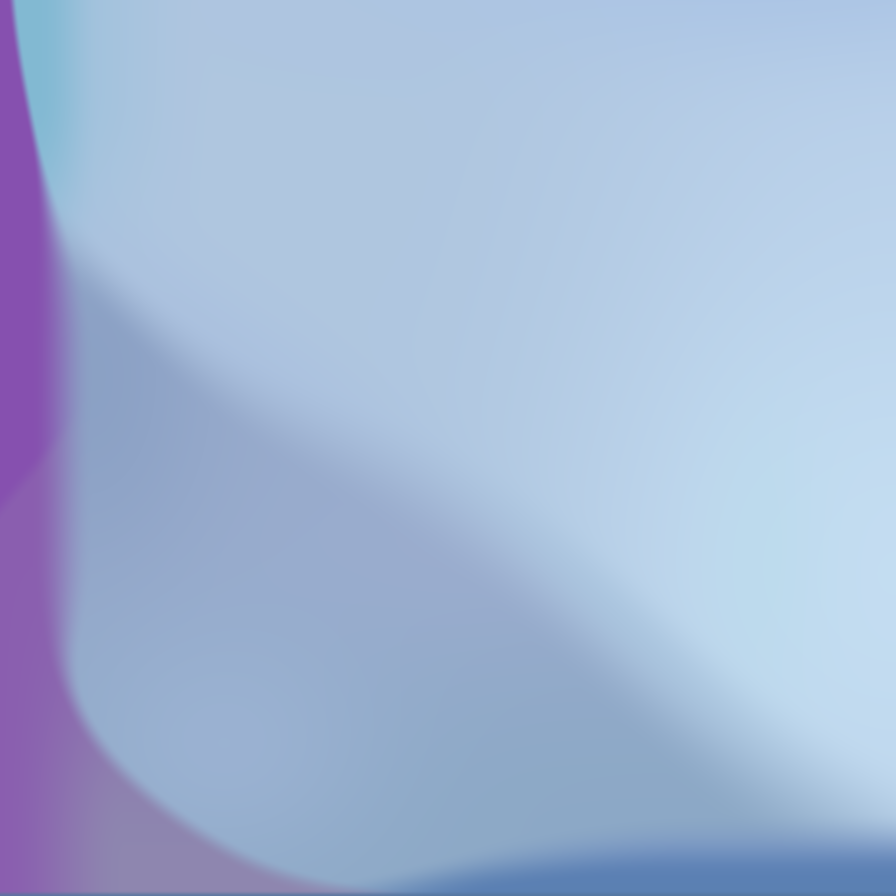
A three.js fragment shader for this background:

```glsl
// Soft abstract backdrop: a pale blue field over a dusky blue wedge,
// framed by a violet ribbon on the left and a deep blue swell below.
// Each layer is a curved edge with its own blur, tinted by broad glows.

varying vec2 vUv;

// Gaussian falloff around a centre, with separate radii per axis.
float glow(vec2 p, vec2 centre, vec2 radius) {
  vec2 q = (p - centre) / radius;
  return exp(-dot(q, q));
}

// 1 below the edge, 0 above it, blurred over +-softness.
float below(float dist, float softness) {
  return 1.0 - smoothstep(-softness, softness, dist);
}

// Height of the wedge's upper edge: a falling line with a damped wave.
float wedgeHeight(float x) {
  float wave = 0.028 * (1.0 - 0.5 * x) * cos(10.13 * (x - 0.24));
  return 0.793 - 0.723 * x - 0.012 - wave;
}

// Right side of the violet ribbon, flaring out along the floor.
float ribbonEdge(float y) {
  float side = mix(0.070, 0.012, smoothstep(0.62, 1.05, y));
  float flare = clamp(1.0 - y / 0.29, 0.0, 1.0);
  return side + 0.28 * pow(flare, 2.2) + 0.08 * pow(flare, 20.0);
}

// Distance to the ribbon edge, corrected for its slope.
float ribbonDistance(vec2 p) {
  float stepY = 0.004;
  float slope = (ribbonEdge(p.y + stepY) - ribbonEdge(p.y - stepY)) / (2.0 * stepY);
  return (p.x - ribbonEdge(p.y)) / sqrt(1.0 + slope * slope);
}

vec3 paleField(vec2 p) {
  vec3 color = mix(vec3(0.685, 0.775, 0.875), vec3(0.72, 0.81, 0.91),
                   smoothstep(0.45, 1.0, p.x));
  color = mix(color, vec3(0.765, 0.865, 0.945), glow(p, vec2(1.0, 0.36), vec2(0.33, 0.35)));
  color = mix(color, vec3(0.725, 0.86, 0.92), 0.5 * glow(p, vec2(0.85, 0.38), vec2(0.07, 0.16)));
  color = mix(color, vec3(0.665, 0.765, 0.895), 0.9 * glow(p, vec2(0.88, 1.04), vec2(0.45, 0.11)));
  // Periwinkle bloom along the upper part of the wedge
  float rim = glow(vec2(p.y - wedgeHeight(p.x), p.x), vec2(0.04, 0.25), vec2(0.06, 0.22));
  color = mix(color, vec3(0.66, 0.745, 0.87), 0.6 * rim);
  // Teal light in the upper left corner
  float corner = smoothstep(0.66, 0.90, p.y);
  color = mix(color, vec3(0.61, 0.755, 0.86), corner * below(p.x - 0.13, 0.11));
  return mix(color, vec3(0.51, 0.725, 0.825), corner * below(p.x - 0.077, 0.035));
}

vec3 duskWedge(vec2 p) {
  vec3 color = mix(vec3(0.55, 0.66, 0.775), vec3(0.595, 0.67, 0.80),
                   smoothstep(0.08, 0.42, p.y));
  color = mix(color, vec3(0.545, 0.63, 0.77), glow(p, vec2(0.10, 0.58), vec2(0.13, 0.24)));
  color = mix(color, vec3(0.61, 0.70, 0.825), 0.9 * glow(p, vec2(0.25, 0.17), vec2(0.18, 0.15)));
  return mix(color, vec3(0.61, 0.68, 0.81), 0.6 * glow(p, vec2(0.52, 0.39), vec2(0.16, 0.09)));
}

vec3 violetRibbon(vec2 p) {
  vec3 upper = vec3(0.525, 0.315, 0.685);
  vec3 lower = vec3(0.54, 0.37, 0.685);
  vec3 ash = vec3(0.555, 0.525, 0.685);
  float fold = p.y - 0.431 - 1.2 * p.x;
  vec3 color = mix(upper, lower, below(fold, 0.015));
  float fade = smoothstep(0.0, 0.14, p.x) * below(p.y - 0.22, 0.18);
  return mix(color, ash, fade);
}

vec3 deepSwell(vec2 p) {
  return mix(vec3(0.355, 0.50, 0.70), vec3(0.46, 0.575, 0.765),
             smoothstep(0.015, 0.075, p.y));
}

void main() {
  vec2 p = vUv;

  // Wedge, blurrier towards the right
  float wedgeBlur = mix(0.045, 0.10, smoothstep(0.1, 0.8, p.x));
  float wedge = below(p.y - wedgeHeight(p.x), wedgeBlur);
  vec3 color = mix(paleField(p), duskWedge(p), wedge);

  // Faint cyan haze where the wedge edge descends
  float haze = glow(vec2(p.x, p.y - wedgeHeight(p.x)), vec2(0.70, 0.03), vec2(0.14, 0.045));
  color = mix(color, vec3(0.64, 0.76, 0.86), 0.4 * haze);

  // Swell rising from the floor
  float swellHeight = 0.062 * smoothstep(0.30, 0.78, p.x);
  float swellBlur = mix(0.010, 0.032, smoothstep(0.30, 0.65, p.x));
  float swell = below(p.y - swellHeight, swellBlur) * smoothstep(0.28, 0.55, p.x);
  color = mix(color, deepSwell(p), swell);

  // Ribbon: crisp at both ends, wide blur along its middle
  float middle = smoothstep(0.20, 0.38, p.y) * below(p.y - 0.73, 0.12);
  float ribbonBlur = mix(mix(0.012, 0.005, smoothstep(0.3, 0.9, p.y)), 0.034, middle);
  float ribbon = below(ribbonDistance(p), ribbonBlur);
  color = mix(color, violetRibbon(p), ribbon);

  // Thin slate line along the floor
  color = mix(color, vec3(0.33, 0.46, 0.62), 0.8 * below(p.y - 0.003, 0.003));

  gl_FragColor = vec4(color, 1.0);
}
```
